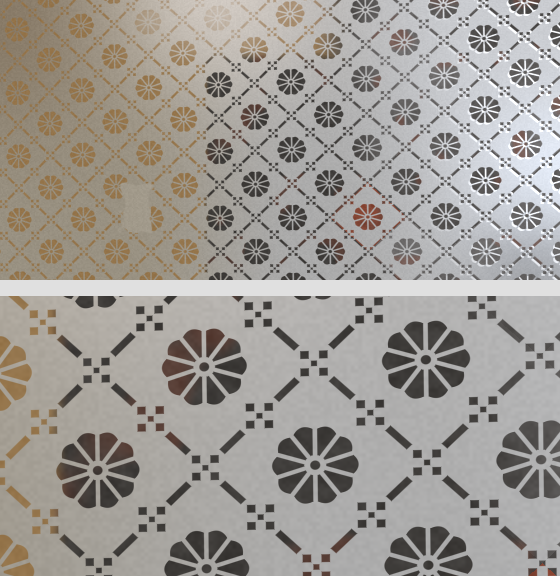
Top, the full canvas; bottom, a detail of the centre.
Give the GLSL for this pattern, as a Shadertoy shader.

```glsl
// Brushed metal sheet etched with a diagonal trellis of dashes and dot clusters,
// with a ten-petal rosette in every diamond. A gently widening lattice gives the
// perspective; soft glows and tinted zones give the mirror-like reflections.

const float PI = 3.14159265;

// Lattice (lengths in canvas heights, pitch = half a diamond)
const vec2  ORIGIN = vec2(0.0625, 0.1016);
const float PITCH_X = 0.112;
const float GROWTH_X = 0.00125;   // widening per column
const float PITCH_Y = 0.1133;
const float GROWTH_Y = 0.0081;    // widening towards the right
const float SHEAR = 0.012;

// Motif sizes, in pitches
const float PETALS = 10.0;
const float PETAL_OUTER = 0.39;
const float PETAL_INNER = 0.10;
const float PETAL_GAP = 0.022;
const float EYE_RADIUS = 0.045;
const float DOT_OFFSET = 0.085;
const float DOT_HALF = 0.038;
const vec2  DASH_HALF = vec2(0.034, 0.134);

// Colours
const vec3 WARM_METAL = vec3(0.60, 0.57, 0.51);
const vec3 COOL_METAL = vec3(0.67, 0.67, 0.67);
const vec3 BRIGHT_METAL = vec3(0.81, 0.82, 0.84);
const vec3 BROWN_SHADE = vec3(0.51, 0.45, 0.37);
const vec3 CREAM_GLOW = vec3(0.84, 0.81, 0.78);
const vec3 BLUE_GLOW = vec3(0.92, 0.95, 1.00);
const vec3 GOLD = vec3(0.58, 0.45, 0.28);
const vec3 PALE_TAN = vec3(0.66, 0.56, 0.45);
const vec3 DARK = vec3(0.21, 0.20, 0.19);
const vec3 GREY = vec3(0.45, 0.44, 0.44);
const vec3 RUST = vec3(0.58, 0.25, 0.16);
const vec2 RUST_CELL = vec2(5.0, 4.0);

float hash(vec2 p) {
    return fract(sin(dot(p, vec2(127.1, 311.7))) * 43758.5453);
}

float noise(vec2 p) {
    vec2 i = floor(p), f = fract(p);
    f = f * f * (3.0 - 2.0 * f);
    return mix(mix(hash(i), hash(i + vec2(1, 0)), f.x),
               mix(hash(i + vec2(0, 1)), hash(i + 1.0), f.x), f.y);
}

float glow(vec2 p, vec2 centre, float radius) {
    vec2 d = (p - centre) / radius;
    return exp(-dot(d, d));
}

float box(vec2 p, vec2 halfSize) {
    vec2 d = abs(p) - halfSize;
    return max(d.x, d.y);
}

float rowPitch(float x) { return PITCH_Y + GROWTH_Y * (x - ORIGIN.x); }

// Canvas position to column and row
vec2 toLattice(vec2 p) {
    float x = p.x + SHEAR * (p.y - 0.75) - ORIGIN.x;
    float col = (sqrt(PITCH_X * PITCH_X + 4.0 * GROWTH_X * x) - PITCH_X) / (2.0 * GROWTH_X);
    return vec2(col, (p.y - ORIGIN.y) / rowPitch(p.x));
}

// Diagonal axes: trellis lines lie on whole numbers
vec2 toDiagonal(vec2 l) { return 0.5 * vec2(l.x + l.y, l.x - l.y); }

float rosette(vec2 p) {
    float r = length(p), sector = 2.0 * PI / PETALS;
    float a = mod(atan(p.y, p.x) + 0.5 * sector, sector) - 0.5 * sector;
    vec2 q = r * vec2(cos(a), abs(sin(a)));
    float wedge = q.y - q.x * tan(0.5 * sector) + PETAL_GAP;
    float petal = max(wedge, max(r - PETAL_OUTER + 4.0 * q.y * q.y, PETAL_INNER - r));
    return min(petal, r - EYE_RADIUS);
}

float trellis(vec2 g) {
    // One dash on each half edge, in both directions
    vec2 across = abs(g - round(g));
    vec2 along = abs(mod(g, 0.5) - 0.25);
    float d = min(box(sqrt(2.0) * vec2(across.x, along.y), DASH_HALF),
                  box(sqrt(2.0) * vec2(across.y, along.x), DASH_HALF));
    // Five dots at crossings and edge midpoints, none at rosette centres
    vec2 site = round(2.0 * g), o = g - 0.5 * site;
    vec2 l = abs(vec2(o.x + o.y, o.x - o.y));
    float dots = min(box(l - DOT_OFFSET, vec2(DOT_HALF)), box(l, vec2(0.7 * DOT_HALF)));
    vec2 odd = mod(site, 2.0);
    return odd.x * odd.y > 0.5 ? d : min(d, dots);
}

float motif(vec2 l, float soft) {
    vec2 g = toDiagonal(l), o = fract(g) - 0.5;
    float d = min(rosette(vec2(o.x + o.y, o.x - o.y)), trellis(g));
    return 1.0 - smoothstep(-soft, soft, d);
}

vec3 metal(vec2 p) {
    vec3 c = mix(WARM_METAL, COOL_METAL, smoothstep(0.45, 1.1, p.x));
    c = mix(c, BRIGHT_METAL, 0.85 * smoothstep(1.1, 1.8, p.x + 0.25 * (p.y - 0.5)));
    c = mix(c, BROWN_SHADE, 0.8 * glow(p, vec2(0.0, 0.95), 0.42));
    c = mix(c, CREAM_GLOW, 0.9 * glow(p, vec2(0.8, 1.05), 0.4));
    c = mix(c, BLUE_GLOW, 0.9 * glow(p, vec2(2.0, 0.38), 0.3));
    return c * (1.0 - 0.2 * glow(p, vec2(1.9, 0.0), 0.25));
}

vec3 ink(vec2 p, vec2 cell) {
    float right = smoothstep(1.2, 1.4, p.x);
    vec3 left = mix(GOLD, PALE_TAN, smoothstep(0.7, 1.0, p.y) * smoothstep(0.3, 0.7, p.x));
    vec3 mirror = mix(DARK, GREY, right * (0.2 + 0.65 * hash(cell)));
    mirror = mix(mirror, GREY, 0.8 * glow(p, vec2(1.42, 0.8), 0.18));
    mirror = mix(mirror, RUST, 0.3 * smoothstep(0.7, 0.9, noise(p * 14.0)));
    if (cell == RUST_CELL) mirror = mix(RUST, DARK, 0.6 * noise(p * 30.0));
    float below = 1.0 - smoothstep(0.77, 0.83, p.y);
    return mix(left, mirror, smoothstep(0.72, 0.75, p.x) * max(below, smoothstep(1.1, 1.27, p.x)));
}

void mainImage(out vec4 fragColor, in vec2 fragCoord) {
    vec2 p = fragCoord / iResolution.y;
    vec2 l = toLattice(p);
    float soft = 0.8 / (iResolution.y * rowPitch(p.x));
    float mark = motif(l, soft);

    // Faded and rubbed-off places
    float rub = box(p - vec2(0.485, 0.26), vec2(0.05, 0.085)) + 0.03 * (noise(p * 45.0) - 0.5);
    float worn = 1.0 - smoothstep(-0.006, 0.006, rub);
    float fade = 0.75 * glow(p, vec2(0.78, 0.95), 0.13) + 0.6 * glow(p, vec2(0.53, 0.92), 0.08);
    float cover = mark * (1.0 - worn) * (1.0 - min(fade, 0.9)) * (0.88 + 0.12 * noise(p * 60.0));

    vec3 color = metal(p) + 0.03 * worn;
    color = mix(color, ink(p, floor(toDiagonal(l))), cover);

    // Bright etched rims on the right, then fine grain
    float rim = max(motif(l + vec2(0.04, 0.05), soft) - mark, 0.0);
    color += 0.25 * rim * smoothstep(1.4, 1.9, p.x);
    color += 0.035 * (noise(p * 220.0) - 0.5);
    fragColor = vec4(clamp(color, 0.0, 1.0), 1.0);
}
```
